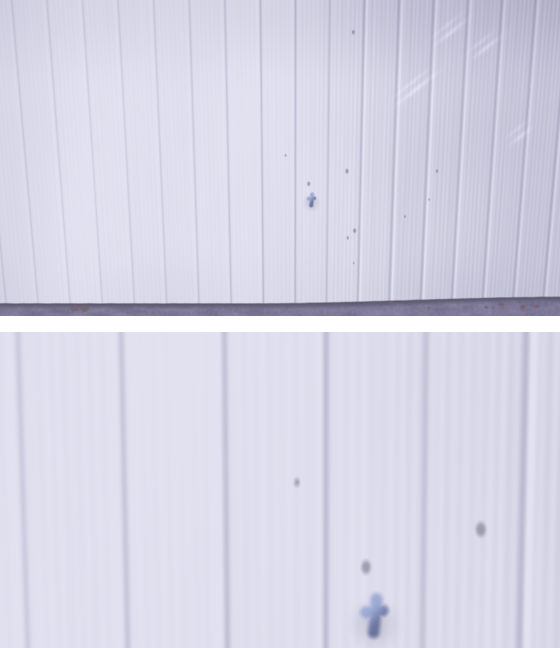
Top, the full canvas; bottom, a detail of the centre.
Write a WebGL 2 fragment shader that draws this texture.

```glsl
#version 300 es
precision highp float;
// Pale ribbed metal sheeting above a strip of dark paving, with a small handle.
// Ribs come from a repeat coordinate that narrows and fans toward the ground;
// fine corrugation, uneven light, scuffs, specks and leaves are layered on it.
uniform vec2 u_resolution;
out vec4 fragColor;

float hash(vec2 p) {
    return fract(sin(dot(p, vec2(127.1, 311.7))) * 4375.85);
}

float corner(vec2 cell, vec2 offset) {
    float angle = 6.2832 * hash(cell);
    return dot(vec2(cos(angle), sin(angle)), offset);
}

// Gradient noise, roughly -0.7 to 0.7
float noise(vec2 p) {
    vec2 i = floor(p), f = fract(p);
    vec2 w = f * f * f * (f * (f * 6.0 - 15.0) + 10.0);
    vec2 e = vec2(1.0, 0.0);
    return mix(mix(corner(i, f), corner(i + e.xy, f - e.xy), w.x),
               mix(corner(i + e.yx, f - e.yx), corner(i + e.xx, f - e.xx), w.x), w.y);
}

float bell(float x, float width) {
    return exp(-x * x / (width * width));
}

float capsule(vec2 p, vec2 a, vec2 b, float radius) {
    vec2 d = b - a;
    return length(p - a - d * clamp(dot(p - a, d) / dot(d, d), 0.0, 1.0)) - radius;
}

// Coverage of a shape with a soft edge
float cover(float dist, float blur) {
    return 1.0 - smoothstep(-blur, blur, dist);
}

// Rib number at a point: integers lie on the ribs
float ribCoord(vec2 p) {
    float d = (p.x - mix(0.834, 0.824, p.y)) / mix(0.1013, 0.1123, p.y);
    return d + 0.0016 * d * d + 0.0002 * d * d * d;
}

vec3 wall(vec2 p) {
    float rib = ribCoord(p);
    float f = rib - round(rib);
    float right = smoothstep(0.8, 1.25, p.x);

    // Light falls off to the right, at the top and at the left edge
    float light = 1.04 - 0.5 * smoothstep(0.8, 1.75, p.x)
        - 0.32 * smoothstep(0.68, 1.05, p.y) * (0.6 + 0.4 * right)
        - 0.2 * smoothstep(0.3, -0.05, p.x)
        - 0.1 * smoothstep(0.25, 0.0, p.y);
    light += 0.06 * noise(p * 3.0) + 0.06 * (hash(vec2(floor(rib), 3.0)) - 0.5);

    // Fine corrugation between the ribs
    float flatPart = smoothstep(0.06, 0.16, abs(f));
    float grain = 0.5 * cos(f * 50.27) + noise(vec2(rib * 13.0, p.y * 1.5));
    light += flatPart * grain * mix(0.035, 0.12, right);

    // Shaded crease and lit crest of each rib
    float middle = bell(p.x - 0.93, 0.28);
    float crease = bell(f + 0.055 * right, mix(0.035, 0.045, right));
    float crest = bell(f - mix(-0.085, 0.035, right), 0.045);
    light -= crease * (0.26 + 0.3 * middle + 0.12 * right);
    light += crest * mix(0.05, 0.32, right);

    vec3 shade = vec3(0.66, 0.65, 0.75), lit = vec3(0.87, 0.87, 0.93);
    vec3 color = mix(shade, lit, clamp(light, -0.5, 1.06));

    // Pale slanting scuffs
    vec2 slant = normalize(vec2(0.78, 0.62));
    for (int i = 0; i < 4; i++) {
        float n = float(i);
        vec2 q = p - vec2(1.32 + 0.11 * n, 0.72 + 0.295 * n - 0.115 * n * n);
        float along = dot(q, slant), across = dot(q, vec2(-slant.y, slant.x));
        float mark = bell(across, 0.007) + 0.6 * bell(across - 0.025, 0.006);
        color += 0.07 * mark * bell(along, 0.065 - 0.01 * n);
    }

    // Small dark specks
    for (int i = 0; i < 10; i++) {
        float n = float(i);
        vec2 at = vec2(0.85 + 0.58 * hash(vec2(n, 1.0)), 0.15 + 0.75 * hash(vec2(n, 2.0)));
        float size = 0.002 + 0.003 * hash(vec2(n, 5.0));
        float speck = cover(length((p - at) * vec2(1.0, 0.7)) - size, 0.003);
        color = mix(color, vec3(0.5, 0.48, 0.58), 0.65 * speck);
    }
    return color;
}

// Handle: upright grip with a short crossbar and a faint shadow
vec3 addHandle(vec3 color, vec2 p) {
    vec2 q = p - vec2(0.986, 0.37);
    float grip = capsule(q, vec2(-0.001, -0.02), vec2(0.002, 0.015), 0.006);
    float bar = capsule(q, vec2(-0.009, 0.001), vec2(0.008, 0.003), 0.006);
    color *= 1.0 - 0.1 * cover(length(q + vec2(0.0, 0.012)) - 0.018, 0.016);
    vec3 metal = mix(vec3(0.42, 0.46, 0.62), vec3(0.62, 0.68, 0.84), smoothstep(-0.018, 0.012, q.y - q.x));
    return mix(color, metal, cover(min(grip, bar), 0.004));
}

vec3 paving(vec2 p, float edge) {
    float tone = noise(p * vec2(14.0, 40.0)) + 0.5 * noise(p * 90.0);
    vec3 color = vec3(0.49, 0.47, 0.59) + 0.07 * tone;
    color = mix(color, vec3(0.36, 0.35, 0.43), smoothstep(0.022, 0.0, edge - p.y));
    // Fallen leaves: a pair on the left, the rest toward the right
    for (int i = 0; i < 12; i++) {
        float n = float(i);
        float x = i < 2 ? 0.235 + 0.034 * n : 0.9 + 0.87 * hash(vec2(n, 7.0));
        float size = i < 2 ? 0.011 : 0.003 + 0.004 * hash(vec2(n, 9.0));
        vec2 q = p - vec2(x, 0.024 + 0.022 * hash(vec2(n, 8.0)) * step(1.5, n));
        float leaf = cover(length(q * vec2(0.8, 1.2)) - size * (1.0 + 0.5 * noise(p * 120.0)), 0.003);
        color = mix(color, vec3(0.47, 0.38, 0.42), 0.75 * leaf);
    }
    return color;
}

void main() {
    vec2 p = gl_FragCoord.xy / u_resolution.y;
    float edge = 0.04 + 0.021 * smoothstep(0.8, 1.8, p.x) + 0.001 * noise(vec2(p.x * 30.0, 0.0));
    vec3 color = addHandle(wall(p), p);
    color = mix(color, paving(p, edge), cover(p.y - edge, 0.0035));
    fragColor = vec4(color, 1.0);
}
```
